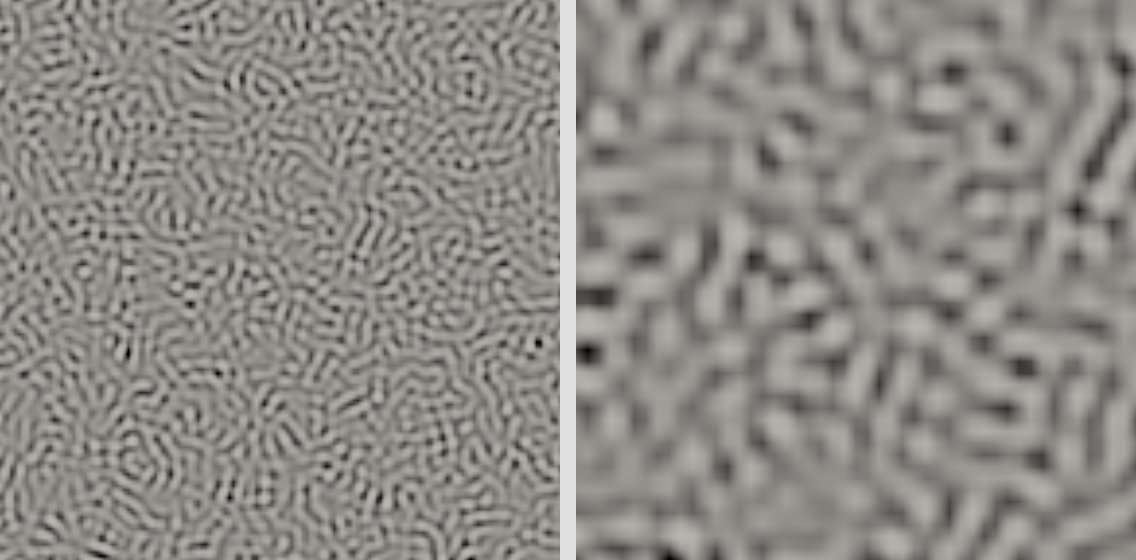
Left: the whole. Right: its middle third, enlarged.
Give the GLSL for this pattern, as a WebGL 1 fragment shader.

```glsl
precision highp float;
// Soft warm-grey band-limited noise: dark specks and short wavy ridges on a fine weave.

uniform vec2 u_resolution;

const float TAU = 6.2831853;
const float CELLS = 18.0;            // kernel cells across the canvas
const float WAVES_PER_CELL = 2.0;    // ridge wavelengths in one cell
const float WEAVE = 144.0;           // interpolation knots across the canvas
const float NOISE_DEVIATION = 0.775; // spread of the interpolated noise
const int KERNELS = 4;               // wavelets scattered in each cell

const vec3 WARM_GREY = vec3(1.0, 0.983, 0.947);

vec4 hash4(vec3 p) {
  vec4 q = fract(p.xyzx * vec4(0.1031, 0.1030, 0.0973, 0.1099));
  q += dot(q, q.wzxy + 33.33);
  return fract((q.xxyz + q.yzzw) * q.zywx);
}

// A wave of random direction and phase under a round, smooth window.
float wavelet(vec2 offset, float turn, float phase) {
  float window = max(1.0 - dot(offset, offset), 0.0);
  vec2 direction = vec2(cos(TAU * turn), sin(TAU * turn));
  float wave = cos(TAU * (WAVES_PER_CELL * dot(offset, direction) + phase));
  return window * window * window * wave;
}

// Sum of the wavelets scattered in the neighbouring cells.
float waveletNoise(vec2 p) {
  vec2 home = floor(p);
  float sum = 0.0;
  for (int y = -1; y <= 1; y++) {
    for (int x = -1; x <= 1; x++) {
      vec2 cell = home + vec2(float(x), float(y));
      for (int k = 0; k < KERNELS; k++) {
        vec4 rnd = hash4(vec3(cell + 41.0, 7.0 + 13.0 * float(k)));
        sum += wavelet(p - cell - rnd.xy, rnd.z, rnd.w);
      }
    }
  }
  return sum;
}

// Noise sampled on a fine lattice and blended linearly between its knots.
float wovenNoise(vec2 uv, float knots, float cells) {
  vec2 p = uv * knots;
  vec2 knot = floor(p);
  vec2 blend = p - knot;
  float scale = cells / knots;
  float a = waveletNoise(knot * scale);
  float b = waveletNoise((knot + vec2(1.0, 0.0)) * scale);
  float c = waveletNoise((knot + vec2(0.0, 1.0)) * scale);
  float d = waveletNoise((knot + vec2(1.0, 1.0)) * scale);
  return mix(mix(a, b, blend.x), mix(c, d, blend.x), blend.y);
}

// Compresses the lights and stretches the darks around a middle grey.
float skewedTone(float level) {
  return 0.5595 + 0.083 * level - 0.0105 * level * level;
}

void main() {
  vec2 uv = gl_FragCoord.xy / min(u_resolution.x, u_resolution.y);
  float level = wovenNoise(uv, WEAVE, CELLS) / NOISE_DEVIATION;
  gl_FragColor = vec4(WARM_GREY * skewedTone(level), 1.0);
}
```
